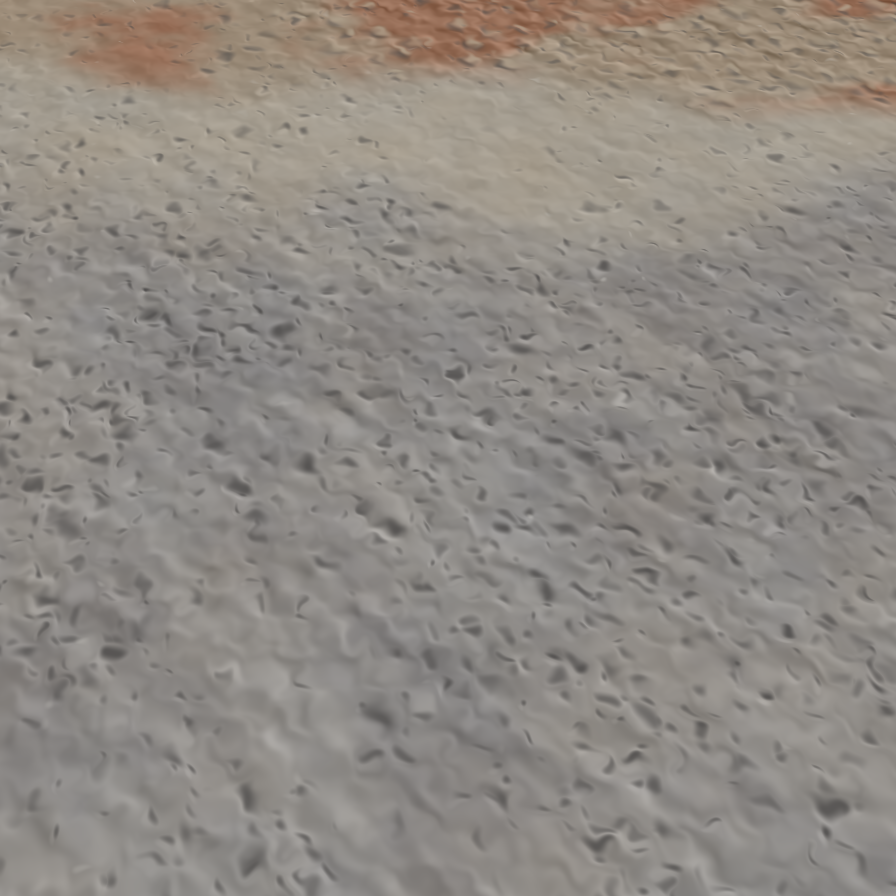
This texture is drawn by a Shadertoy shader. Its source:

```glsl
// Worn grey ground seen at a slant, pitted and mottled, with a pale dusty band
// and red soil with pebbles along the far edge. The canvas is projected onto a
// plane; slanted relief noise and cells of soft ellipses make lumps and pits.

const vec3 GREY      = vec3(0.582, 0.568, 0.550);
const vec3 DARK_GREY = vec3(0.510, 0.496, 0.488);
const vec3 DUST      = vec3(0.655, 0.622, 0.565);
const vec3 TAN_SOIL  = vec3(0.600, 0.530, 0.450);
const vec3 RED_SOIL  = vec3(0.585, 0.415, 0.325);
const vec3 PIT       = vec3(0.300, 0.292, 0.288);
const vec3 PEBBLE    = vec3(0.700, 0.650, 0.570);
const vec3 FLECK     = vec3(0.800, 0.790, 0.765);

const float HORIZON     = 2.0;   // height where the plane would vanish
const float DEPTH       = 2.0;   // stretch of the plane away from the viewer
const float PIT_CELLS   = 42.0;
const float GRAIN_CELLS = 68.0;
const float STONE_CELLS = 32.0;
const float LUMP_SCALE  = 62.0;
const float RELIEF      = 0.15;  // strength of the light on the lumps
const float SLANT       = -0.75; // main direction of pits and lumps, in radians

float hash(vec2 p) {
    vec3 q = fract(p.xyx * vec3(0.1031, 0.1030, 0.0973));
    q += dot(q, q.yzx + 33.33);
    return fract((q.x + q.y) * q.z);
}

float noise(vec2 p) {
    vec2 i = floor(p), f = fract(p);
    f = f * f * (3.0 - 2.0 * f);
    return mix(mix(hash(i), hash(i + vec2(1, 0)), f.x),
               mix(hash(i + vec2(0, 1)), hash(i + vec2(1, 1)), f.x), f.y);
}

float fbm(vec2 p) {
    float sum = 0.0, amp = 0.5;
    for (int i = 0; i < 4; i++) {
        sum += amp * noise(p);
        p = mat2(1.6, 1.2, -1.2, 1.6) * p + 7.3;
        amp *= 0.5;
    }
    return sum / 0.9375;
}

// Brings the direction at the given angle onto the x axis.
vec2 align(vec2 p, float angle) {
    float c = cos(angle), s = sin(angle);
    return vec2(c * p.x + s * p.y, c * p.y - s * p.x);
}

// Lumps drawn out along the slant.
float lumps(vec2 p) {
    vec2 q = align(p, SLANT) * vec2(0.62, 1.15);
    return 0.65 * noise(q) + 0.35 * noise(q * 2.1 + 5.0);
}

// Scattered soft ellipses: x is the body, y a rim shifted to the lower left.
vec2 scatter(vec2 p, float density, float seed) {
    vec2 cell = floor(p), result = vec2(0.0);
    for (int y = -1; y <= 1; y++)
    for (int x = -1; x <= 1; x++) {
        vec2 id = cell + vec2(x, y);
        vec2 key = id + seed;
        float present = smoothstep(0.0, 0.15, density - hash(key));
        vec2 center = id + 0.1 + 0.8 * vec2(hash(key + 17.1), hash(key + 41.7));
        float size = hash(key + 63.9);
        float angle = SLANT + 1.0 * (hash(key + 88.3) - 0.5);
        vec2 radius = mix(0.27, 0.56, size * size) * vec2(1.0, mix(0.42, 0.75, hash(key + 29.5)));
        vec2 d = p - center;
        float body = smoothstep(1.25, 0.1, length(align(d, angle) / radius));
        float rim = smoothstep(1.3, 0.2, length(align(d + vec2(0.14, 0.24), angle) / radius));
        float strength = present * mix(0.45, 1.0, hash(key + 5.7));
        result = max(result, strength * vec2(body, rim * (1.0 - body)));
    }
    return result;
}

void mainImage(out vec4 fragColor, in vec2 fragCoord) {
    vec2 uv = fragCoord / iResolution.xy;

    // Project onto the ground plane and roughen the outlines of what lies on it.
    float depth = 1.0 / (HORIZON - uv.y);
    vec2 ground = vec2((uv.x - 0.5) * depth, DEPTH * depth) + 3.0;
    vec2 rough = ground + 0.010 * (vec2(noise(ground * 95.0), noise(ground * 95.0 + 50.0)) - 0.5);

    // Broad zones: dust band, then soil with patches of red and gravel.
    float drift = fbm(uv * vec2(4.0, 9.0) + 2.0) - 0.5;
    vec2 paleOffset = (uv - vec2(0.66, 0.79)) * vec2(3.6, 9.0);
    float paleSpot = exp(-dot(paleOffset, paleOffset));
    float dust = smoothstep(0.70, 0.89, uv.y + 0.22 * drift + 0.10 * paleSpot);
    float soil = smoothstep(0.90, 0.975, uv.y + 0.03 * uv.x + 0.12 * drift);
    float gravel = soil * smoothstep(0.32, 0.5, uv.x + 0.4 * drift);
    float redPatch = fbm(uv * vec2(6.0, 17.0) + vec2(11.0, 4.0));
    float red = soil * smoothstep(0.40, 0.66, redPatch);

    // Mottled surface with lumps lit from below.
    float blotch = fbm(ground * vec2(9.0, 7.0));
    float mottle = fbm(align(rough, SLANT) * vec2(26.0, 44.0) + 9.0);
    vec2 lumpPoint = rough * LUMP_SCALE;
    float relief = lumps(lumpPoint) - lumps(lumpPoint + vec2(0.25, 0.5));
    float roughness = mix(1.0, 0.5, dust) + 0.9 * gravel;
    vec3 color = mix(GREY, DARK_GREY, smoothstep(0.38, 0.74, 0.5 * blotch + 0.5 * mottle));
    color = mix(color, DUST, 0.9 * dust);
    color = mix(color, TAN_SOIL, 0.85 * soil);
    color = mix(color, RED_SOIL, 0.9 * red);
    color += 0.07 * (mottle - 0.5) + RELIEF * roughness * relief;
    color += vec3(-0.02, 0.0, 0.025) * (fbm(ground * 14.0 + 20.0) - 0.45) * (1.0 - soil);

    // Pits gather in loose clusters and thin out in the dust.
    float cluster = smoothstep(0.32, 0.68, fbm(ground * 13.0 + 31.0));
    float density = mix(0.20, 0.66, cluster) * (1.0 - 0.5 * dust);
    vec2 pits = scatter(rough * PIT_CELLS, density, 3.0);
    vec2 grains = scatter(rough * GRAIN_CELLS, density, 57.0);
    color += 0.06 * pits.y + 0.04 * grains.y;
    color = mix(color, PIT, 0.60 * grains.x * (1.0 - 0.35 * dust));
    color = mix(color, PIT, 0.84 * pits.x * (1.0 - 0.30 * dust));

    // Pebbles with shadows in the gravel, and rare bright flecks elsewhere.
    vec2 stones = scatter(rough * STONE_CELLS, 0.75 * gravel, 91.0);
    color = mix(color, PIT, 0.55 * stones.y);
    color = mix(color, PEBBLE, 0.75 * stones.x);
    float flecks = scatter(rough * GRAIN_CELLS + 0.5, 0.08, 133.0).x;
    color = mix(color, FLECK, 0.7 * flecks);

    fragColor = vec4(clamp(color, 0.0, 1.0), 1.0);
}
```
